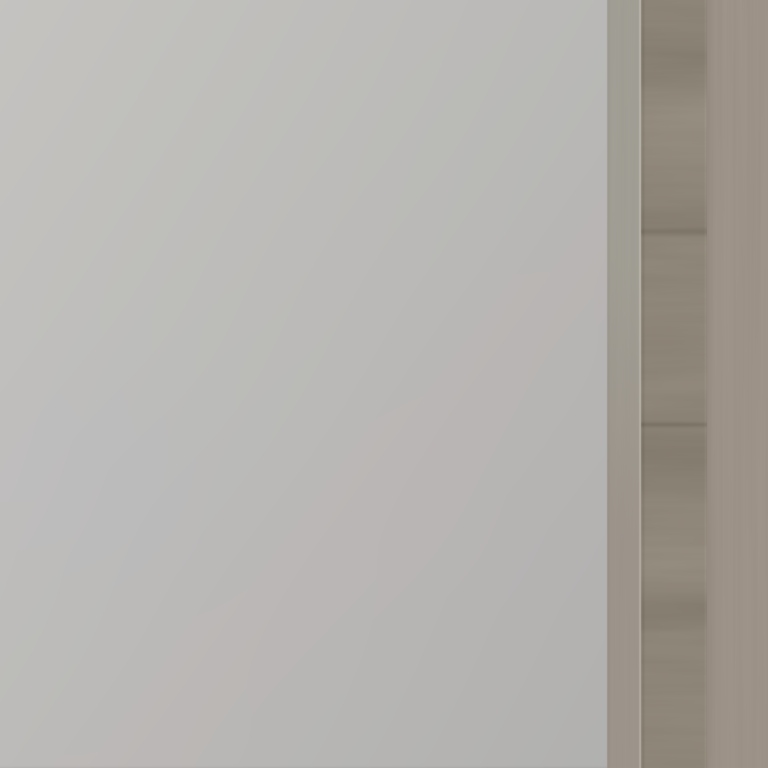
Write a three.js fragment shader that draws this texture.

```glsl
// Pale grey wall panel beside a thin edge strip and two boards of greige wood grain.
#define WALL_EDGE 0.7905
#define STRIP_EDGE 0.8345
#define BOARD_EDGE 0.9205
#define SOFTNESS 0.0012
#define WALL_LIGHT vec3(0.768, 0.764, 0.752)
#define WALL_DARK vec3(0.694, 0.691, 0.686)
#define STRIP_TOP vec3(0.628, 0.618, 0.580)
#define STRIP_LOW vec3(0.612, 0.580, 0.545)
#define CROSS_WOOD vec3(0.555, 0.522, 0.472)
#define LONG_WOOD vec3(0.615, 0.573, 0.530)
#define GRAIN 0.035

varying vec2 vUv;

// Random unit gradient for a lattice cell
vec2 cellGradient(vec2 cell) {
  float angle = 6.2832 * fract(sin(dot(cell, vec2(127.1, 311.7))) * 43758.5);
  return vec2(cos(angle), sin(angle));
}

float gradientNoise(vec2 p) {
  vec2 cell = floor(p);
  vec2 f = fract(p);
  vec2 u = f * f * f * (f * (f * 6.0 - 15.0) + 10.0);
  vec2 right = vec2(1.0, 0.0);
  vec2 up = vec2(0.0, 1.0);
  float a = dot(cellGradient(cell), f);
  float b = dot(cellGradient(cell + right), f - right);
  float c = dot(cellGradient(cell + up), f - up);
  float d = dot(cellGradient(cell + 1.0), f - 1.0);
  return mix(mix(a, b, u.x), mix(c, d, u.x), u.y);
}

// Layered streaks; x runs along the grain, y across it
float streaks(vec2 p) {
  float sum = 0.0;
  float weight = 0.5;
  for (int i = 0; i < 4; i++) {
    sum += weight * gradientNoise(p);
    p = p * vec2(1.3, 2.2) + 17.3;
    weight *= 0.65;
  }
  return sum;
}

float band(float x, float center, float width) {
  float d = (x - center) / width;
  return exp(-d * d);
}

float edgeStep(float edge, float x) {
  return smoothstep(edge - SOFTNESS, edge + SOFTNESS, x);
}

// Diagonal falloff with faint warm and cool tints
vec3 wallColor(vec2 uv) {
  float fall = clamp(uv.x * 0.72 + (1.0 - uv.y) * 0.43, 0.0, 1.0);
  vec3 color = mix(WALL_LIGHT, WALL_DARK, fall);
  float tint = gradientNoise(uv * 3.0 + 4.7);
  color += tint * vec3(0.006, -0.002, 0.003);
  color += vec3(0.006, -0.004, -0.002) * band(uv.x - uv.y * 0.9, 0.18, 0.10);
  color += vec3(-0.002, -0.002, 0.010) * band(length(uv - vec2(0.13, 0.38)), 0.0, 0.16);
  return color;
}

vec3 stripColor(vec2 uv) {
  vec3 color = mix(STRIP_LOW, STRIP_TOP, smoothstep(0.25, 0.75, uv.y));
  return color + 0.012 * streaks(vec2(uv.y * 3.0, uv.x * 140.0));
}

// Horizontal grain with a few darker bands
vec3 crossGrainColor(vec2 uv) {
  float shade = GRAIN * streaks(vec2(uv.x * 5.0, uv.y * 24.0));
  shade -= 0.055 * band(uv.y, 0.447, 0.0035);
  shade -= 0.040 * band(uv.y, 0.405, 0.035);
  shade -= 0.045 * band(uv.y, 0.698, 0.005);
  shade -= 0.025 * band(uv.y, 0.715, 0.018);
  shade -= 0.035 * band(uv.y, 0.200, 0.025);
  shade -= 0.025 * band(uv.y, 0.930, 0.040);
  shade += 0.020 * band(uv.y, 0.270, 0.025);
  shade += 0.018 * band(uv.y, 0.840, 0.050);
  return CROSS_WOOD + shade;
}

vec3 longGrainColor(vec2 uv) {
  float shade = 0.8 * GRAIN * streaks(vec2(uv.y * 2.0, uv.x * 70.0));
  shade -= 0.025 * band(uv.x, BOARD_EDGE, 0.008);
  return LONG_WOOD + shade;
}

void main() {
  vec2 uv = vUv;
  vec3 color = mix(wallColor(uv), stripColor(uv), edgeStep(WALL_EDGE, uv.x));
  color = mix(color, crossGrainColor(uv), edgeStep(STRIP_EDGE, uv.x));
  color = mix(color, longGrainColor(uv), edgeStep(BOARD_EDGE, uv.x));

  // Bright arris on the strip and soft seams at the joints
  color += 0.10 * band(uv.x, STRIP_EDGE - 0.001, 0.0014);
  color -= 0.035 * band(uv.x, STRIP_EDGE + 0.003, 0.002);
  color -= 0.015 * band(uv.x, WALL_EDGE + 0.002, 0.002);
  color += 0.025 * band(uv.x, BOARD_EDGE - 0.002, 0.0012);

  // Thin shade along the foot of the wall
  color -= 0.03 * band(uv.y, 0.0, 0.002) * (1.0 - edgeStep(WALL_EDGE, uv.x));
  gl_FragColor = vec4(color, 1.0);
}
```
